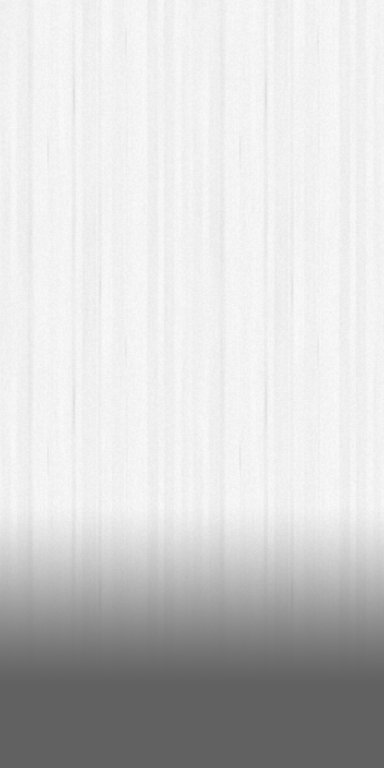
A Shadertoy shader for this texture:

```glsl
// Pale vertical wood grain that fades down into a flat dark grey floor.
// A wrapped tile of soft bands, stretched noise and thin slivers is repeated
// over the canvas, speckled with fine grain, then covered by a vertical ramp.

const vec2 TILE_SIZE = vec2(0.5, 0.4);
const float FLOOR_GREY = 0.38;
const float PALE_GREY = 0.957;

// Soft bands across one tile: centre, half width, depth
const int BAND_COUNT = 12;
const vec3 BANDS[BAND_COUNT] = vec3[](
    vec3(0.030, 0.026, 0.016), vec3(0.128, 0.036, 0.018),
    vec3(0.160, 0.014, 0.020), vec3(0.262, 0.016, 0.010),
    vec3(0.384, 0.011, 0.032), vec3(0.465, 0.036, 0.022),
    vec3(0.520, 0.010, 0.028), vec3(0.615, 0.032, 0.020),
    vec3(0.660, 0.006, 0.016), vec3(0.795, 0.028, 0.024),
    vec3(0.880, 0.026, 0.026), vec3(0.965, 0.018, 0.010));

// Thin dark slivers in one tile: x, y, half length
const int SLIVER_COUNT = 4;
const vec3 SLIVERS[SLIVER_COUNT] = vec3[](
    vec3(0.250, 0.49, 0.09), vec3(0.522, 0.94, 0.10),
    vec3(0.655, 0.14, 0.08), vec3(0.385, 0.32, 0.12));

float hash(vec2 cell) {
    uvec2 q = uvec2(cell) * uvec2(1597u, 3571u);
    uint n = (q.x ^ q.y) * 1103u + q.x;
    n = (n ^ (n >> 15)) * 73244475u;
    n = (n ^ (n >> 13)) * 73244475u;
    return float((n ^ (n >> 16)) & 65535u) / 65535.0;
}

// Value noise that wraps after the given number of cells
float wrappedNoise(vec2 p, vec2 period) {
    vec2 cell = floor(p);
    vec2 f = smoothstep(0.0, 1.0, p - cell);
    vec2 a = mod(cell, period);
    vec2 b = mod(cell + 1.0, period);
    return mix(mix(hash(a), hash(vec2(b.x, a.y)), f.x),
               mix(hash(vec2(a.x, b.y)), hash(b), f.x), f.y);
}

float wrappedDistance(float a, float b) {
    return abs(fract(a - b + 0.5) - 0.5);
}

float stretchedNoise(vec2 tile, vec2 cells) {
    return wrappedNoise(tile * cells, cells);
}

float bandShade(vec2 tile) {
    float shade = 0.0;
    for (int i = 0; i < BAND_COUNT; i++) {
        vec3 band = BANDS[i];
        float d = wrappedDistance(tile.x, band.x);
        float cover = 1.0 - smoothstep(band.y - 0.006, band.y + 0.006, d);
        float fade = wrappedNoise(vec2(float(i), tile.y * 4.0), vec2(64.0, 4.0));
        shade += band.z * cover * mix(0.6, 1.2, fade);
    }
    return shade;
}

float sliverShade(vec2 tile) {
    float shade = 0.0;
    for (int i = 0; i < SLIVER_COUNT; i++) {
        vec3 sliver = SLIVERS[i];
        float across = wrappedDistance(tile.x, sliver.x);
        float along = wrappedDistance(tile.y, sliver.y);
        shade += (1.0 - smoothstep(0.0, 0.009, across))
               * (1.0 - smoothstep(0.0, sliver.z, along));
    }
    return 0.045 * shade;
}

float woodGrey(vec2 uv) {
    vec2 tile = vec2(uv.x, 1.0 - uv.y) / TILE_SIZE;
    float fibres = stretchedNoise(tile, vec2(44.0, 3.0)) - 0.5;
    float hairs = stretchedNoise(tile, vec2(110.0, 9.0)) - 0.5;
    float speckle = wrappedNoise(uv * vec2(256.0, 512.0), vec2(1024.0)) - 0.5;
    return PALE_GREY - bandShade(tile) - sliverShade(tile)
         + 0.014 * fibres + 0.010 * hairs + 0.030 * speckle;
}

// 1 on the floor, 0 above the fade
float floorCover(float y) {
    float t = clamp((y - 0.108) / (0.342 - 0.108), 0.0, 1.0);
    return 1.0 - mix(t, smoothstep(0.0, 1.0, t), 0.5);
}

void mainImage(out vec4 fragColor, in vec2 fragCoord) {
    vec2 uv = fragCoord / iResolution.xy;
    float grey = mix(woodGrey(uv), FLOOR_GREY, floorCover(uv.y));
    fragColor = vec4(vec3(grey), 1.0);
}
```
